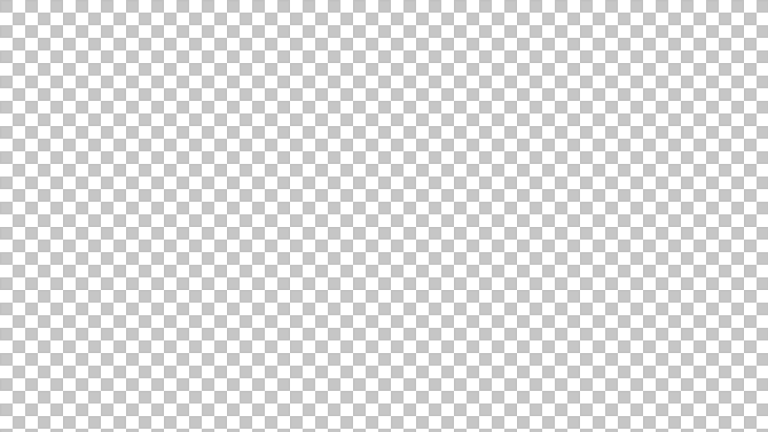
Write a WebGL 2 fragment shader that draws this pattern.

```glsl
#version 300 es
precision highp float;
// Fine grey and white checkerboard, each grey square with a faintly darker rim.

uniform vec2 u_resolution;
out vec4 fragColor;

const float ROWS = 34.26;       // squares per canvas height, about 60.9 across
const float RIM_WIDTH = 0.12;   // in squares
const vec3 WHITE = vec3(1.0);
const vec3 GREY = vec3(0.776);
const vec3 RIM_GREY = vec3(0.753);

// Distance to the nearest grid line on each axis, in squares.
vec2 lineDistance(vec2 p) {
    return 0.5 - abs(fract(p) - 0.5);
}

// Share of grey in a pixel of the given size: box-filtered checker.
float checkerCoverage(vec2 p, float pixel) {
    vec2 parity = 1.0 - 2.0 * mod(floor(p), 2.0);
    vec2 wave = parity * clamp(2.0 * lineDistance(p) / pixel, 0.0, 1.0);
    return 0.5 + 0.5 * wave.x * wave.y;
}

void main() {
    // The grid starts with a grey square in the top left corner.
    float pixel = ROWS / u_resolution.y;
    vec2 p = vec2(gl_FragCoord.x, u_resolution.y - gl_FragCoord.y) * pixel;

    // Darker rim just inside each square.
    vec2 toLine = lineDistance(p);
    float inset = min(toLine.x, toLine.y) - RIM_WIDTH;
    float rim = 1.0 - clamp(inset / pixel + 0.5, 0.0, 1.0);

    vec3 squareColor = mix(GREY, RIM_GREY, rim);
    fragColor = vec4(mix(WHITE, squareColor, checkerCoverage(p, pixel)), 1.0);
}
```
